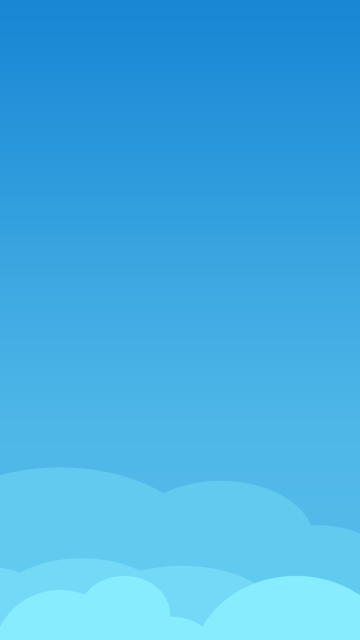
This background is drawn by a Shadertoy shader. Its source:

```glsl
// A clear blue sky above three banks of rounded clouds along the lower edge.
// The sky blends evenly through colour stops; each bank is a union of domes,
// half ellipses extended downward, painted from back to front.

const float CANVAS_ASPECT = 16.0 / 9.0;

// Domes: centre xy, radii zw, in canvas widths from the lower left
const vec4 DOMES[10] = vec4[10](
    // back bank
    vec4(0.167, 0.252, 0.394, 0.227),
    vec4(0.613, 0.275, 0.260, 0.167),
    vec4(0.880, 0.162, 0.231, 0.157),
    // middle bank
    vec4(0.227, 0.042, 0.278, 0.185),
    vec4(-0.019, -0.007, 0.208, 0.208),
    vec4(0.505, 0.081, 0.255, 0.125),
    // front bank
    vec4(0.822, -0.074, 0.289, 0.252),
    vec4(0.345, 0.072, 0.127, 0.106),
    vec4(0.167, -0.042, 0.185, 0.181),
    vec4(0.475, -0.088, 0.153, 0.153)
);

const vec3 BACK_CLOUD = vec3(0.385, 0.792, 0.937);
const vec3 MIDDLE_CLOUD = vec3(0.450, 0.850, 0.970);
const vec3 FRONT_CLOUD = vec3(0.530, 0.925, 0.995);

// Sky stops: colour rgb, depth below the top edge in w
const vec4 SKY[6] = vec4[6](
    vec4(0.100, 0.525, 0.835, 0.00),
    vec4(0.125, 0.550, 0.845, 0.10),
    vec4(0.180, 0.610, 0.865, 0.29),
    vec4(0.250, 0.670, 0.890, 0.475),
    vec4(0.308, 0.718, 0.908, 0.665),
    vec4(0.322, 0.726, 0.914, 0.80)
);

vec3 skyColour(float depth) {
    vec3 colour = SKY[0].rgb;
    for (int i = 1; i < 6; i++) {
        float blend = clamp((depth - SKY[i - 1].w) / (SKY[i].w - SKY[i - 1].w), 0.0, 1.0);
        colour = mix(colour, SKY[i].rgb, blend);
    }
    return colour;
}

// Approximate signed distance to a dome with straight sides below its centre
float domeDistance(vec2 p, vec4 dome) {
    vec2 q = p - dome.xy;
    q.y = max(q.y, 0.0);
    float k = max(length(q / dome.zw), 0.001);
    float slope = max(length(q / (dome.zw * dome.zw)), 0.001);
    return k * (k - 1.0) / slope;
}

// Smooth coverage of the domes from first up to, not including, end
float bankCoverage(vec2 p, int first, int end, float pixel) {
    float d = 1.0;
    for (int i = first; i < end; i++) {
        d = min(d, domeDistance(p, DOMES[i]));
    }
    return 1.0 - smoothstep(-pixel, pixel, d);
}

void mainImage(out vec4 fragColor, in vec2 fragCoord) {
    vec2 uv = fragCoord / iResolution.xy;
    vec2 p = uv * vec2(1.0, CANVAS_ASPECT);
    float pixel = 0.8 / iResolution.x;

    vec3 colour = skyColour(1.0 - uv.y);
    colour = mix(colour, BACK_CLOUD, bankCoverage(p, 0, 3, pixel));
    colour = mix(colour, MIDDLE_CLOUD, bankCoverage(p, 3, 6, pixel));
    colour = mix(colour, FRONT_CLOUD, bankCoverage(p, 6, 10, pixel));

    fragColor = vec4(colour, 1.0);
}
```
